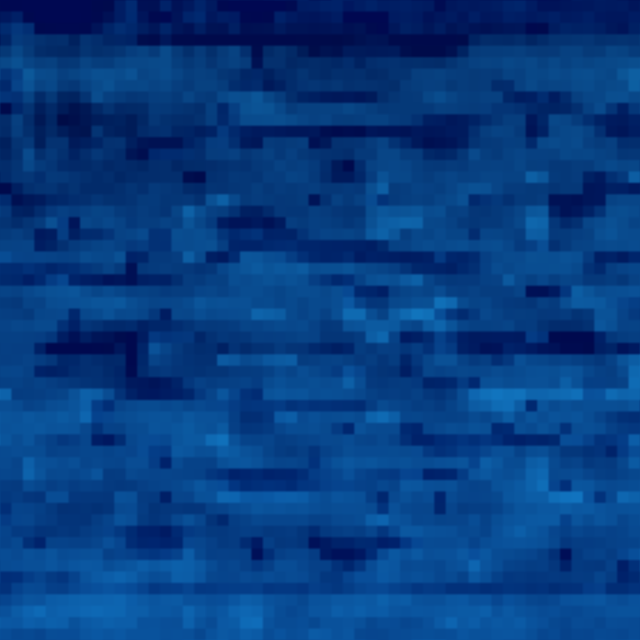
A Shadertoy shader for this texture:

```glsl
// Blocky deep-blue water: coarse square cells with dark horizontal streaks and pale glints.

float hash(vec2 p) {
    uvec2 q = uvec2(ivec2(p) + 4096) * uvec2(1597334673u, 3812015801u);
    uint n = (q.x ^ q.y) * 1597334673u;
    n = (n ^ (n >> 15)) * 2246822519u;
    return float((n ^ (n >> 13)) >> 8) / 16777216.0;
}

float noise(vec2 p) {
    vec2 i = floor(p), f = fract(p);
    f = f * f * (3.0 - 2.0 * f);
    return mix(mix(hash(i), hash(i + vec2(1, 0)), f.x),
               mix(hash(i + vec2(0, 1)), hash(i + vec2(1, 1)), f.x), f.y);
}

vec3 cellColor(vec2 cell, float cells) {
    vec2 pos = (cell + 0.5) / cells;

    // Brighter toward the bottom, with broad swells
    float tone = 0.73 - 0.42 * pos.y + 0.08 * cos(21.5 * pos.y);
    tone += 0.45 * (noise(cell * vec2(0.07, 0.3) + 11.3) - 0.5);
    tone += 0.40 * (noise(cell * vec2(0.25, 0.5) + 47.7) - 0.5);
    tone += 0.13 * (hash(cell + 301.0) - 0.5);

    // Upright strands near the upper left
    float strandArea = smoothstep(0.65, 0.85, pos.y) * smoothstep(0.6, 0.1, pos.x);
    tone += 0.6 * strandArea * (noise(cell * vec2(0.7, 0.09) + 83.1) - 0.5);

    // Dark streaks, long and short, fading at the lower edge
    float streak = smoothstep(0.62, 0.86, noise(cell * vec2(0.12, 0.63) + 131.4));
    float fleck = smoothstep(0.72, 0.92, noise(cell * vec2(0.37, 0.61) + 173.9));
    float dark = max(streak, fleck) * smoothstep(0.03, 0.13, pos.y);
    float topBand = smoothstep(0.93, 0.97, pos.y);
    tone -= 0.55 * dark + 0.3 * topBand;

    // Pale glints, strongest across the middle
    float glint = smoothstep(0.68, 0.9, noise(cell * vec2(0.36, 0.57) + 219.2));
    tone += glint * mix(0.25, 0.5, smoothstep(0.45, 0.1, abs(pos.y - 0.55)));

    vec3 navy = vec3(0.0, 0.12, 0.35), azure = vec3(0.06, 0.40, 0.66);
    vec3 color = mix(navy, azure, clamp(tone, -0.25, 1.22));
    float blueCast = 0.9 * (1.0 - pos.y) + 0.6 * dark + topBand;
    return max(color + vec3(-0.01, -0.012, 0.03) * blueCast, 0.0);
}

void mainImage(out vec4 fragColor, in vec2 fragCoord) {
    const float cells = 56.0;
    vec2 grid = fragCoord / iResolution.xy * cells - 0.5;
    vec2 corner = floor(grid);

    // Blend four neighbouring cells across narrow soft borders
    vec2 blend = smoothstep(0.34, 0.66, fract(grid));
    vec3 color = vec3(0.0);
    for (int y = 0; y < 2; y++) {
        for (int x = 0; x < 2; x++) {
            vec2 side = vec2(x, y);
            vec2 weight = mix(1.0 - blend, blend, side);
            color += cellColor(corner + side, cells) * weight.x * weight.y;
        }
    }
    fragColor = vec4(color, 1.0);
}
```
